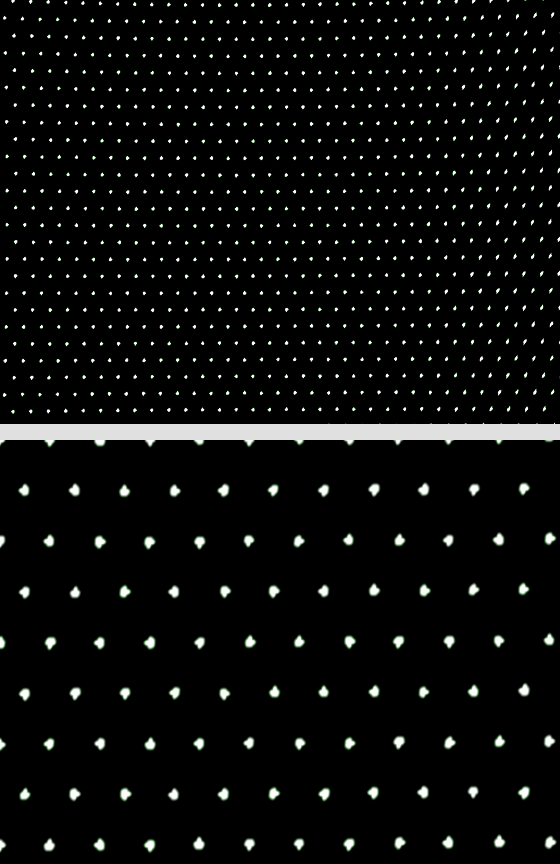
Top, the full canvas; bottom, a detail of the centre.
A WebGL 2 fragment shader for this pattern:

```glsl
#version 300 es
precision highp float;

uniform vec2 u_resolution;
out vec4 outColor;

// Lengths are in column pitches; the canvas is PITCHES wide.
const float PITCHES = 33.4;
const vec2 GRID_START = vec2(16.09, 0.861);  // middle column, lowest row
const float HALF_SPAN = 16.3;
const float ROW_STEP = 0.990;
const float ROW_GROWTH = 0.00065;
const float MIDDLE_ROW = 12.0;
const float COLUMN_SPREAD = 0.000087;        // cubic widening to the sides
const float WAIST = 0.990;                   // width scale of the middle row
const float FLARE = 0.011;                   // extra width at top and bottom
const float BOW = -0.048;                    // bend of the lowest row
const float BOW_PER_ROW = 0.0165;
const float TILT = 0.078;
const float JITTER = 0.03;
const float RADIUS = 0.100;
const float SOFTNESS = 0.039;
const float SIDE_STRETCH = 0.42;
const float FRINGE = 1.4;                    // green tint of the soft rim
const vec3 BACKGROUND = vec3(0.0);
const vec3 DOT_COLOR = vec3(0.99, 1.0, 0.99);

float hash(vec2 p) {
    return fract(sin(dot(p, vec2(127.1, 311.7))) * 43758.5453);
}

// Centre of a dot on the bent, staggered grid.
vec2 dotCenter(float column, float row) {
    float v = (row - MIDDLE_ROW) / MIDDLE_ROW;
    float x = column + COLUMN_SPREAD * column * column * column;
    x *= WAIST + FLARE * v * v;
    float side = x / HALF_SPAN;
    float y = row * (ROW_STEP + ROW_GROWTH * row);
    y += (BOW + BOW_PER_ROW * row) * side * side + TILT * side;
    return GRID_START + vec2(x, y);
}

// Signed distance to an uneven blob that grows tall and slanted at the right.
float blobDistance(vec2 q, vec2 id, float side) {
    float pull = smoothstep(0.35, 1.0, side);
    q.x -= q.y * (0.08 + 0.28 * pull + 0.16 * (hash(id + 3.1) - 0.5));
    q /= vec2(0.95 - 0.12 * pull, 1.08 + SIDE_STRETCH * pull);
    float angle = atan(q.y, q.x + 1e-5);
    float phase = 6.2832 * hash(id + 7.7);
    float wobble = 0.10 * cos(3.0 * angle + phase)
                 + 0.07 * cos(4.0 * angle)
                 + 0.05 * cos(5.0 * angle - phase);
    float size = RADIUS * (0.94 + 0.12 * hash(id + 5.3));
    return length(q) - size * (1.0 + wobble);
}

void main() {
    float pixel = PITCHES / u_resolution.x;
    vec2 p = gl_FragCoord.xy * pixel;

    // Undo the bend roughly to find the nearest row and column.
    vec2 rel = p - GRID_START;
    float side = rel.x / HALF_SPAN;
    float bend = side * side;
    float rowGuess = floor((rel.y - BOW * bend - TILT * side)
        / (ROW_STEP + ROW_GROWTH * MIDDLE_ROW + BOW_PER_ROW * bend) + 0.5);
    float columnGuess = rel.x / (1.0 + COLUMN_SPREAD * rel.x * rel.x);

    float soft = max(SOFTNESS, 0.6 * pixel);
    float coverage = 0.0;
    float fringe = FRINGE;

    // Test the neighbouring dots.
    for (int j = -1; j <= 1; j++) {
        float row = rowGuess + float(j);
        float stagger = 0.5 * mod(row, 2.0);
        float nearest = floor(columnGuess - stagger + 0.5) + stagger;
        for (int i = -1; i <= 1; i++) {
            float column = nearest + float(i);
            vec2 id = vec2(column, row);
            vec2 shift = JITTER * (vec2(hash(id), hash(id + 11.3)) - 0.5);
            vec2 q = p - dotCenter(column, row) - shift;
            float d = blobDistance(q, id, side);
            float c = 1.0 - smoothstep(-soft, soft, d);
            if (c > coverage) {
                coverage = c;
                fringe = FRINGE + 0.5 * (hash(id + 17.9) - 0.5);
            }
        }
    }

    // Red and blue fall off sooner than green.
    float inner = pow(coverage, fringe);
    vec3 color = mix(BACKGROUND, DOT_COLOR, vec3(inner, coverage, inner));
    outColor = vec4(color, 1.0);
}
```
